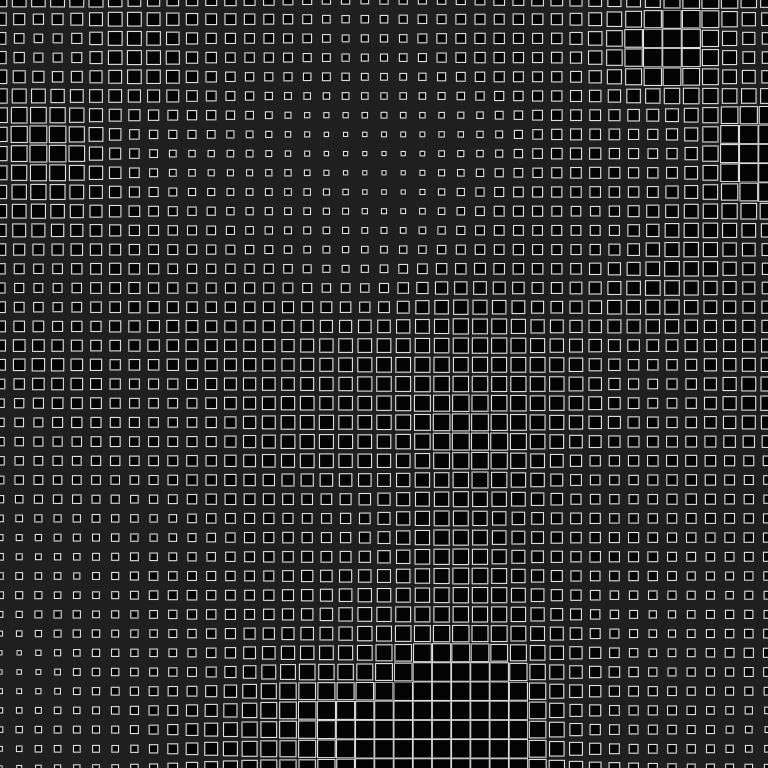
A three.js fragment shader for this pattern:

```glsl
// A 40 by 40 lattice of outlined black squares on charcoal, centred on the
// lattice points so the border cuts through them. A smooth field of layered
// waves, sampled once per square, swells and shrinks each one.
#define REPEATS 40.0
#define LINE_WIDTH 0.058
#define MIN_SIDE 0.21
#define MAX_SIDE 0.97
#define BASE_SIDE 0.55
#define JITTER 0.03
#define GROUND vec3(0.12)
#define FILL vec3(0.015)
#define LINE vec3(0.88)

varying vec2 vUv;

const float PI = 3.14159;

float hash(vec2 p) {
  return fract(sin(dot(p, vec2(12.99, 78.23))) * 4375.85);
}

// Fine unevenness: sines in turning directions.
float ripple(vec2 p) {
  float sum = 0.0;
  for (int i = 0; i < 4; i++) {
    float k = float(i);
    vec2 dir = vec2(cos(k * 2.4), sin(k * 2.4));
    sum += sin(dot(p, dir) * (21.0 + 9.0 * k) + k * 1.7);
  }
  return sum * 0.022;
}

// Side of the square at canvas position p, as a fraction of the pitch.
float sideAt(vec2 p) {
  float middle = pow(sin(PI * p.x), 2.0);
  float edges = (1.0 - middle) * (1.0 - middle);

  // Broad swell: wide at the upper flanks, narrow at the lower ones.
  float tilt = 0.26 * cos(2.0 * PI * p.x) * sin(3.0 * (p.y - 0.5))
             + 0.12 * (p.x - 0.5);
  // Horizontal band and the upright spur below it.
  float band = 0.16 * middle * cos(4.0 * PI * (p.y - 0.51));
  float spur = 0.3 * (1.0 - p.y) * exp(-90.0 * pow(abs(p.x - 0.6), 2.0));
  // Clumps toward the upper sides.
  float clumps = 0.36 * p.y * p.y * edges
               * cos(20.0 * (p.x - 0.06)) * cos(21.0 * (p.y - 0.79));

  return BASE_SIDE + tilt + band + spur + clumps + ripple(p);
}

// Signed distance to a square of the given half side.
float squareDistance(vec2 p, float halfSide) {
  vec2 d = abs(p) - halfSide;
  return length(max(d, 0.0)) + min(max(d.x, d.y), 0.0);
}

// Share of a pixel lying inside the edge.
float coverage(float d, float pixel) {
  return clamp(0.5 - d / pixel, 0.0, 1.0);
}

void main() {
  vec2 grid = vUv * REPEATS;
  float pixel = max(fwidth(grid.x), 0.0001);
  vec2 cell = floor(grid + 0.5);

  float side = sideAt(cell / REPEATS) + JITTER * (hash(cell) - 0.5);
  side = clamp(side, MIN_SIDE, MAX_SIDE);

  // Outline as the difference between outer and inner squares.
  float d = squareDistance(grid - cell, 0.5 * side);
  float outer = coverage(d - 0.5 * LINE_WIDTH, pixel);
  float inner = coverage(d + 0.5 * LINE_WIDTH, pixel);

  vec3 color = GROUND * (1.0 - outer) + LINE * (outer - inner) + FILL * inner;
  gl_FragColor = vec4(color, 1.0);
}
```
